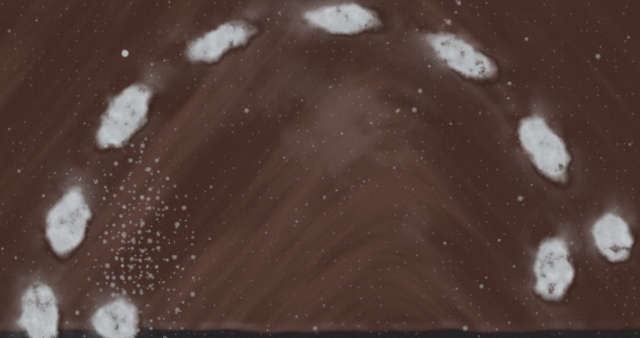
Give the GLSL for this texture, as a WebGL 2 fragment shader.

```glsl
#version 300 es
precision highp float;
// Cocoa-dusted slab with an arch of small powdered-sugar heaps.
// Streaked noise gives the wiped cocoa, a loop sets warped ellipses on the
// arch, and jittered grids scatter the crumbs and fine specks.

#define COCOA vec3(0.265, 0.175, 0.148)
#define WIPED vec3(0.345, 0.245, 0.215)
#define SUGAR vec3(0.70, 0.71, 0.72)
#define SHADOW vec3(0.15, 0.14, 0.14)
#define ARCH_CENTRE vec2(0.965, 0.183)
#define ARCH_RADIUS 0.763
#define HEAP_LENGTH 0.100
#define HALO_STRENGTH 0.50
#define EDGE_HEIGHT 0.022
#define GRAIN 0.022

uniform vec2 u_resolution;
out vec4 outColor;

float hash(vec2 p) {
  return fract(sin(dot(p, vec2(127.1, 311.7))) * 43758.5453);
}

float noise(vec2 p) {
  vec2 i = floor(p), f = fract(p);
  f = f * f * (3.0 - 2.0 * f);
  return mix(mix(hash(i), hash(i + vec2(1, 0)), f.x),
             mix(hash(i + vec2(0, 1)), hash(i + vec2(1, 1)), f.x), f.y);
}

float fbm(vec2 p) {
  float sum = 0.0, gain = 0.53;
  for (int i = 0; i < 4; i++) {
    sum += gain * noise(p);
    p = mat2(1.6, 1.2, -1.2, 1.6) * p + 7.3;
    gain *= 0.5;
  }
  return sum;
}

// Soft round dots, one per grid cell, present with the given chance
float dots(vec2 p, float cell, float radius, float chance) {
  vec2 id = floor(p / cell);
  float r = radius * mix(0.5, 1.0, hash(id + 3.7));
  vec2 jitter = mix(vec2(0.25), vec2(0.75), vec2(hash(id), hash(id + 19.1)));
  float d = length(p - (id + jitter) * cell);
  float blur = 0.7 / u_resolution.y;
  return smoothstep(r + blur, r * 0.35 - blur, d) * step(hash(id + 41.3), chance);
}

float blob(vec2 p, vec2 centre, vec2 size) {
  vec2 q = (p - centre) / size;
  return exp(-dot(q, q));
}

// Angle in degrees and radius of heap i; the last two lie beside the arch ends
vec2 heapPolar(int i) {
  float t = float(i) / 7.0, e = 1.0 - 2.0 * t;
  if (i > 7) return i == 8 ? vec2(192.0, 0.636) : vec2(8.0, 0.856);
  return vec2(mix(188.0, 2.0, t) + 7.0 * sin(3.1416 * sqrt(t)),
              ARCH_RADIUS + 0.09 * e * e * e * e * e);
}

// Returns heap cover, surrounding dust and dark crevice
vec3 heaps(vec2 p) {
  vec3 sum = vec3(0.0);
  vec2 warp = vec2(fbm(p * 22.0), fbm(p * 22.0 + 31.0)) - 0.5;
  float patchy = smoothstep(0.25, 0.70, fbm(p * 13.0 + 5.0));
  for (int i = 0; i < 10; i++) {
    vec2 polar = heapPolar(i);
    float a = radians(polar.x), s = sin(a), c = cos(a);
    vec2 d = p - ARCH_CENTRE - polar.y * vec2(c, s);
    float vary = mix(0.88, 1.08, hash(vec2(float(i), 2.0)));
    float len = i > 7 ? 0.68 : 1.0;
    vec2 size = vec2(HEAP_LENGTH * len, mix(0.065, 0.037, max(s, 0.0))) * vary;
    vec2 q = vec2(dot(d, vec2(-s, c)), dot(d, vec2(c, s))) + warp * 0.035;
    float r = length(q / size);
    float gap = (r - 1.0) * size.y;
    float lower = smoothstep(-0.01, 0.04, dot(d, vec2(0.6, -0.8)));
    sum.x = max(sum.x, smoothstep(0.009, -0.011, gap));
    sum.y = max(sum.y, exp(-max(gap, 0.0) * 38.0) * patchy * (1.0 - 0.5 * lower));
    sum.z = max(sum.z, lower * exp(-pow((gap - 0.011) / 0.006, 2.0)));
  }
  return sum;
}

void main() {
  vec2 p = gl_FragCoord.xy / u_resolution.y;

  // Wiped cocoa: streaks rise to the right, then bend over a ridge
  float bend = p.x - 1.15;
  float across = p.y + 1.2 * sqrt(bend * bend + 0.02);
  float broad = fbm(vec2(p.x * 2.2, across * 4.5) + 0.12 * fbm(p * 6.0));
  float fine = fbm(vec2(p.x * 5.0, across * 24.0));
  float centre = blob(p, vec2(1.17, 0.48), vec2(0.22, 0.24))
               + 0.8 * blob(p, vec2(0.90, 0.70), vec2(0.25, 0.16));
  float wiped = smoothstep(0.40, 0.82, broad * 0.8 + fine * 0.22 + centre * 0.18);
  vec3 color = mix(COCOA, WIPED, wiped);
  color *= 0.94 + 0.12 * fine;
  color = mix(color, SUGAR, 0.12 * centre * smoothstep(0.45, 0.75, fbm(p * 9.0)));

  // Dark front edge with a thin pale rim
  float edge = p.y - EDGE_HEIGHT - 0.022 * (fbm(vec2(p.x * 9.0, 2.0)) - 0.5);
  color = mix(color, SUGAR, 0.16 * exp(-pow((edge - 0.014) / 0.012, 2.0)) * noise(p * 28.0));
  color = mix(color, SHADOW, smoothstep(0.006, -0.006, edge));

  // Fine specks everywhere, larger crumbs beside the lower left heaps
  float spill = blob(p, vec2(0.40, 0.27), vec2(0.13, 0.24));
  color = mix(color, SUGAR, 0.24 * dots(p, 0.027, 0.0045, 0.30));
  color = mix(color, SUGAR, 0.60 * dots(p + 0.013, 0.026, 0.010, spill * 0.75));
  color = mix(color, SUGAR, 0.45 * dots(p.yx, 0.017, 0.006, spill * 0.60));
  color = mix(color, SUGAR, smoothstep(0.014, 0.006, length(p - vec2(0.37, 0.842))));

  // Sugar heaps with dust around and a crevice below
  vec3 heap = heaps(p);
  color = mix(color, SUGAR, HALO_STRENGTH * heap.y);
  color = mix(color, COCOA * 0.75, 0.55 * heap.z);
  float lumps = fbm(p * 38.0);
  color = mix(color, SUGAR * (0.86 + 0.28 * lumps), heap.x * smoothstep(0.05, 0.40, lumps));

  color += GRAIN * (noise(p * 260.0) - 0.5);
  outColor = vec4(color, 1.0);
}
```
